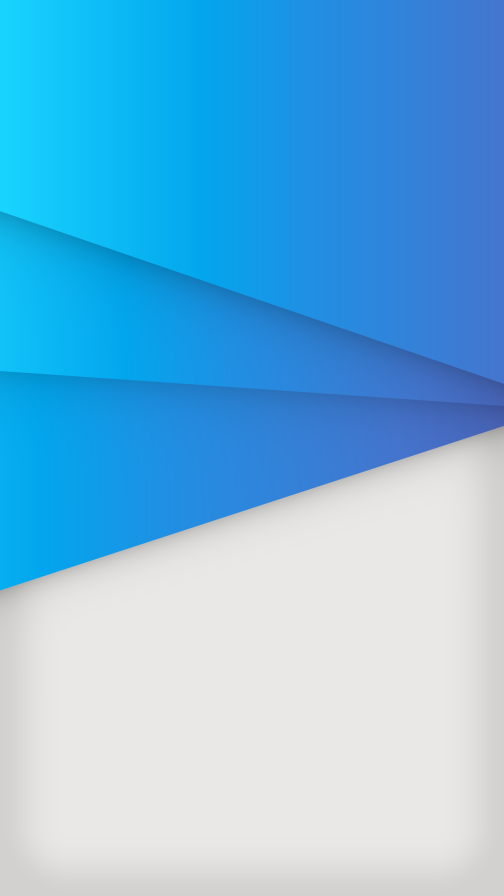
This background is drawn by a Shadertoy shader. Its source:

```glsl
// Three overlapping blue paper sheets fanned across a pale grey ground.
// Each sheet is the half plane above a slanted edge, filled from one shared
// colour ramp, and drops a soft shadow on whatever lies below it.

const vec3 CYAN   = vec3(0.10, 0.83, 1.00);
const vec3 AZURE  = vec3(0.01, 0.65, 0.93);
const vec3 BLUE   = vec3(0.13, 0.56, 0.89);
const vec3 INDIGO = vec3(0.27, 0.46, 0.81);
const vec3 VIOLET = vec3(0.30, 0.40, 0.74);
const vec3 GROUND = vec3(0.914, 0.911, 0.903);

// Piecewise ramp from cyan to violet
vec3 ramp(float t) {
    vec3 color = mix(CYAN, AZURE, clamp(t / 0.40, 0.0, 1.0));
    color = mix(color, BLUE, clamp((t - 0.40) / 0.22, 0.0, 1.0));
    color = mix(color, INDIGO, clamp((t - 0.62) / 0.38, 0.0, 1.0));
    return mix(color, VIOLET, clamp((t - 1.00) / 0.20, 0.0, 1.0));
}

// Signed distance, in canvas heights, above the line joining two side heights
float edgeDistance(vec2 uv, float leftY, float rightY, float aspect) {
    float slope = (rightY - leftY) / aspect;
    return (uv.y - mix(leftY, rightY, uv.x)) / sqrt(1.0 + slope * slope);
}

// Shade the layer below, then cover it with the sheet
vec3 laySheet(vec3 below, vec3 sheet, float dist, float strength, float spread) {
    float shadow = strength * exp(min(dist, 0.0) / spread);
    float pixel = 1.0 / iResolution.y;
    float cover = smoothstep(-0.7 * pixel, 0.7 * pixel, dist);
    return mix(below * (1.0 - shadow), sheet, cover);
}

// Soft inner darkening along the canvas border, with rounded corners
float borderShade(vec2 uv, float aspect, float radius, float spread) {
    vec2 halfSize = 0.5 * vec2(aspect, 1.0);
    vec2 corner = abs((uv - 0.5) * vec2(aspect, 1.0)) - halfSize + radius;
    float inset = min(max(corner.x, corner.y), 0.0) + length(max(corner, 0.0));
    float depth = max(radius - inset, 0.0) / spread;
    return exp(-depth * depth);
}

void mainImage(out vec4 fragColor, in vec2 fragCoord) {
    vec2 uv = fragCoord / iResolution.xy;
    float aspect = iResolution.x / iResolution.y;

    // Edges of the sheets, front to back
    float front  = edgeDistance(uv, 0.7643, 0.5716, aspect);
    float middle = edgeDistance(uv, 0.5859, 0.5469, aspect);
    float back   = edgeDistance(uv, 0.3411, 0.5247, aspect);

    // Ground with darkened borders
    vec3 color = GROUND * (1.0 - 0.10 * borderShade(uv, aspect, 0.08, 0.036));

    // Sheets, back to front, each starting further left on the ramp
    color = laySheet(color, ramp(0.33 + 0.85 * uv.x), back, 0.20, 0.014);
    color = laySheet(color, ramp(0.15 + uv.x), middle, 0.14, 0.022);
    color = laySheet(color, ramp(uv.x), front, 0.20, 0.022);

    fragColor = vec4(color, 1.0);
}
```
